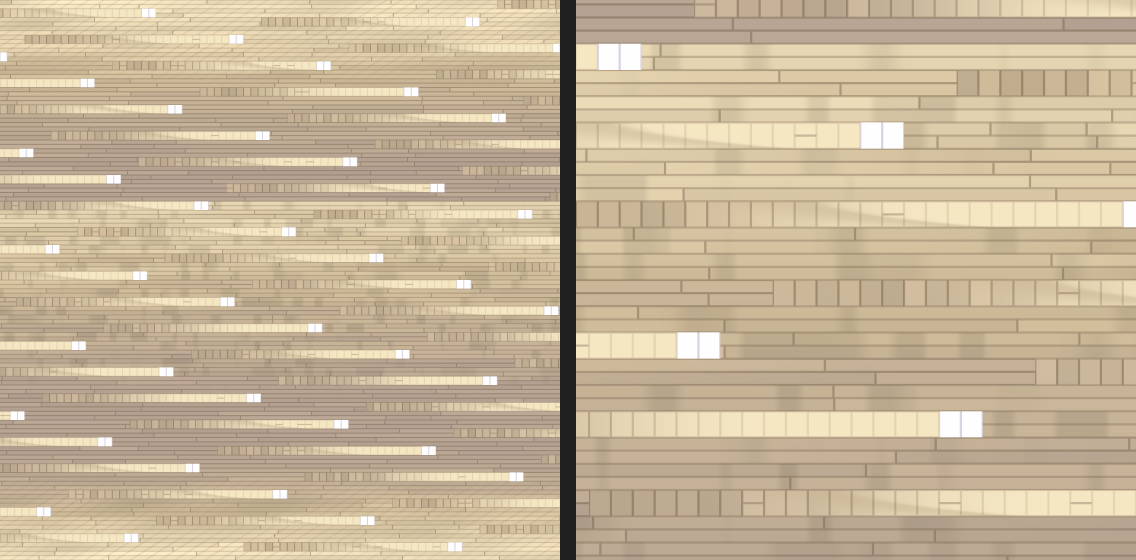
Left, the full canvas; right, a detail of the centre.
Give the GLSL for this pattern, as a WebGL 1 fragment shader.

```glsl
precision highp float;

uniform vec2 u_resolution;

#define ROWS 64.0          // strip wraps into this many rows
#define PERIOD 101.0       // strip length per repeat, in row heights
#define FIRST_BAR 56.83
#define BAR_LENGTH 25.0
#define CELLS 30.0
#define PLANK_LENGTH 13.0
#define LINE_WIDTH 0.035
#define SECOND_FADE 1495.8 // strip position where the warm tone restarts
#define TAUPE vec3(0.715, 0.640, 0.575)
#define TAN vec3(0.810, 0.735, 0.600)
#define CREAM vec3(0.965, 0.905, 0.765)
#define INK vec3(0.46, 0.37, 0.29)

float hash(vec2 p) {
  vec3 q = fract(vec3(p.xyx) * 0.1031);
  q += dot(q, q.yzx + 33.33);
  return fract((q.x + q.y) * q.z);
}

float noise(vec2 p) {
  vec2 i = floor(p), f = fract(p);
  f = f * f * (3.0 - 2.0 * f);
  return mix(mix(hash(i), hash(i + vec2(1.0, 0.0)), f.x),
             mix(hash(i + vec2(0.0, 1.0)), hash(i + 1.0), f.x), f.y);
}

float line(float distance, float pixel) {
  return 1.0 - smoothstep(LINE_WIDTH, LINE_WIDTH + pixel, abs(distance));
}

float edgeDistance(float t) {
  return min(fract(t), 1.0 - fract(t));
}

// 0 is taupe, 0.5 is tan, 1 is cream
vec3 tone(float warmth) {
  vec3 lower = mix(TAUPE, TAN, clamp(warmth * 2.0, 0.0, 1.0));
  return mix(lower, CREAM, clamp(warmth * 2.0 - 1.0, 0.0, 1.0));
}

float stripWarmth(float strip, float height) {
  float top = 0.88 * (1.0 - smoothstep(-0.04, 0.34, height));
  float middle = 0.64 * (1.0 - smoothstep(0.34, 0.71, height));
  return mix(top, middle, step(SECOND_FADE, strip))
       + 0.85 * smoothstep(0.79, 1.01, height);
}

// Two courses of thin planks per row
vec3 planks(vec2 g, float strip, float along, float height, float pixel) {
  float course = floor(g.y * 2.0);
  float slot = strip / PLANK_LENGTH;
  float index = floor(slot);
  float joint = 0.1 + 0.8 * hash(vec2(index, course));
  float plank = index + step(joint, fract(slot));
  float shade = hash(vec2(plank, course + 71.0)) - 0.5;

  float warmth = stripWarmth(strip, height);
  float ends = 1.0 - smoothstep(0.09, 0.17, min(height, 1.0 - height));
  float spotted = step(SECOND_FADE, strip) * (1.0 - smoothstep(0.63, 0.71, height));
  float pale = spotted * (1.0 - smoothstep(52.0, 72.0, along - BAR_LENGTH));

  // Soft blots on the pale stretches
  float blot = smoothstep(0.55, 0.85, noise(vec2(g.x * 0.85, floor(g.y) * 7.0)));
  vec3 color = tone(warmth + 0.16 * pale + 0.09 * shade);
  color *= 1.0 + 0.05 * shade - 0.08 * blot * pale;

  // Slanted strokes and patches toward the upper and lower ends
  float slant = g.x + g.y * 1.6;
  float stroke = smoothstep(0.32, 0.5, abs(fract(slant / 1.7) - 0.5));
  float patchy = noise(vec2(slant * 0.13, g.y * 0.4));
  color *= 1.0 + ends * (0.12 * (patchy - 0.45) - 0.09 * stroke * patchy);

  float seam = line(edgeDistance(g.y * 2.0) * 0.5, pixel);
  float cut = line((fract(slot) - joint) * PLANK_LENGTH, pixel);
  float ink = max(seam * (0.46 - 0.2 * ends - 0.14 * pale), cut * 0.45);
  return mix(color, INK, ink);
}

// Bar of cells, paling along its length to two white end cells
vec3 bar(vec2 g, float strip, float along, float height, float pixel) {
  float repeat = floor((strip - along) / PERIOD + 0.5);
  float cellWidth = BAR_LENGTH / CELLS;
  float cell = floor(along / cellWidth);
  float random = hash(vec2(cell, repeat + 19.0));
  float depth = fract(g.y);
  float glow = smoothstep(4.0, 17.0, along);
  float warmth = 0.25 + 0.35 * stripWarmth(strip, height);
  vec3 color = mix(tone(warmth), CREAM, glow);
  color *= 1.0 + 0.13 * (random - 0.55) * (1.0 - glow);

  // Curved shadow sweeping from top to bottom
  float start = mix(9.0, 16.0, hash(vec2(repeat, 5.0)));
  float sweep = along - start - 5.5 * depth * depth - depth;
  float shadow = exp(-sweep * sweep * mix(0.12, 2.0, step(0.0, sweep)));
  color = mix(color, TAN * 0.97, 0.55 * shadow * step(0.25, hash(vec2(repeat, 8.0))));

  float side = line(edgeDistance(along / cellWidth) * cellWidth, pixel);
  float rung = line(depth - 0.5, pixel) * step(0.93, random);
  float rim = line(edgeDistance(g.y), pixel);
  float ink = max(side * mix(0.5, 0.14, glow), max(rung * 0.35, rim * 0.25));
  color = mix(color, INK, ink);

  vec3 white = mix(vec3(0.995), vec3(0.80, 0.77, 0.85), side * 0.75);
  return mix(color, white, step(CELLS - 2.0, cell));
}

vec3 pattern(vec2 uv, float pixel) {
  vec2 g = vec2(uv.x, 1.0 - uv.y) * ROWS;
  float strip = floor(g.y) * ROWS + g.x;
  float along = mod(strip - FIRST_BAR, PERIOD);
  float height = g.y / ROWS;
  if (along < BAR_LENGTH) return bar(g, strip, along, height, pixel);
  return planks(g, strip, along, height, pixel);
}

void main() {
  // Average a 3 by 3 grid to smooth every edge
  vec3 sum = vec3(0.0);
  for (int i = 0; i < 9; i++) {
    vec2 offset = vec2(mod(float(i), 3.0), floor(float(i) / 3.0)) - 1.0;
    vec2 uv = (gl_FragCoord.xy + offset / 3.0) / u_resolution;
    sum += pattern(uv, 0.4 * ROWS / u_resolution.y);
  }
  gl_FragColor = vec4(sum / 9.0, 1.0);
}
```
